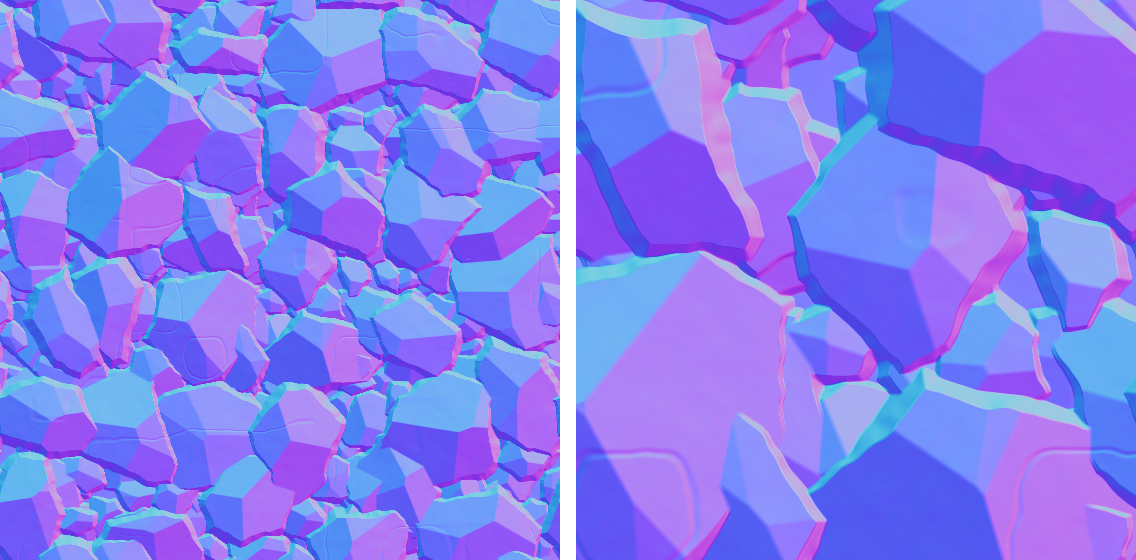
Left, the full canvas; right, a detail of the centre.
This texture map is drawn by a WebGL 2 fragment shader. Its source:

```glsl
#version 300 es
precision highp float;
// Tiling tangent-space normal map of heaped, faceted, broken rocks.
uniform vec2 u_resolution;
out vec4 fragColor;

const float PI = 3.14159265;
const float SIDE_STEEPNESS = 4.5;
const float MAX_SLOPE = 0.8;
const float SAMPLE_STEP = 0.0011;

float hash(vec3 v) {
    return fract(sin(dot(v, vec3(127.1, 311.7, 74.7))) * 43758.5453);
}

// Value noise that wraps after a whole number of cells.
float noise(vec2 p, float cells, float seed) {
    vec2 cell = floor(p * cells);
    vec2 f = fract(p * cells);
    f = f * f * f * (f * (f * 6.0 - 15.0) + 10.0);
    vec2 lo = mod(cell, cells);
    vec2 hi = mod(cell + 1.0, cells);
    float bottom = mix(hash(vec3(lo, seed)), hash(vec3(hi.x, lo.y, seed)), f.x);
    float top = mix(hash(vec3(lo.x, hi.y, seed)), hash(vec3(hi, seed)), f.x);
    return mix(bottom, top, f.y);
}

vec2 direction(float angle) {
    return vec2(cos(angle), sin(angle));
}

// Height of one rock: a few tilted top planes cut by steep side planes.
float rockHeight(vec2 q, vec2 ragged, vec2 id, float seed, float size, float peak) {
    float turn = -0.25 * PI + (hash(vec3(id, seed)) - 0.5) * 2.4;
    vec2 axes = size * vec2(1.0, mix(0.55, 0.9, hash(vec3(id, seed + 1.0))));
    float height = peak;

    for (int k = 0; k < 4; k++) {
        float s = seed + 2.0 + float(k) * 3.0;
        float jitter = 0.8 * (hash(vec3(id, s)) - 0.5);
        float slope = mix(0.12, 0.56, hash(vec3(id, s + 1.0)));
        float ridge = (hash(vec3(id, s + 2.0)) - 0.6) * 0.5 * size;
        vec2 d = direction(turn + (float(k) + 0.5 + jitter) * PI * 0.5);
        height = min(height, peak - slope * (dot(q, d) - ridge));
    }
    for (int k = 0; k < 7; k++) {
        float s = seed + 15.0 + float(k) * 2.0;
        float angle = (float(k) + 0.7 * hash(vec3(id, s))) * 2.0 * PI / 7.0;
        float reach = length(axes * direction(angle));
        reach *= mix(0.8, 1.05, hash(vec3(id, s + 1.0)));
        float edge = reach - dot(ragged, direction(angle + turn));
        height = min(height, edge * SIDE_STEEPNESS);
    }
    return height;
}

// Highest rock of a jittered, wrapping grid.
float rockLayer(vec2 p, vec2 warp, float cells, float seed, vec2 sizes, vec2 peaks) {
    vec2 home = floor(p * cells);
    float height = 0.0;
    for (int y = -1; y <= 1; y++) {
        for (int x = -1; x <= 1; x++) {
            vec2 cell = home + vec2(x, y);
            vec2 id = mod(cell, cells);
            vec2 jitter = vec2(hash(vec3(id, seed)), hash(vec3(id, seed + 1.0)));
            vec2 q = p - (cell + mix(vec2(0.13), vec2(0.87), jitter)) / cells;
            float size = mix(sizes.x, sizes.y, hash(vec3(id, seed + 2.0)));
            if (length(q) < size * 1.4) {
                float peak = mix(peaks.x, peaks.y, hash(vec3(id, seed + 3.0)));
                height = max(height, rockHeight(q, q + warp, id, seed + 4.0, size, peak));
            }
        }
    }
    return height;
}

// Gentle waves, fine grain and sparse hairline cracks.
float surfaceDetail(vec2 p, vec2 warp) {
    float waves = 0.0022 * noise(p, 13.0, 3.0) + 0.0004 * noise(p, 57.0, 4.0);
    float grain = 0.00012 * noise(p, 150.0, 5.0);
    float vein = abs(noise(p + warp, 11.0, 6.0) - 0.5);
    float mask = smoothstep(0.52, 0.66, noise(p, 8.0, 7.0));
    return waves + grain - 0.0007 * mask * (1.0 - smoothstep(0.0, 0.025, vein));
}

float terrain(vec2 p) {
    vec2 coarse = vec2(noise(p, 30.0, 1.0), noise(p, 30.0, 2.0)) - 0.5;
    vec2 fine = vec2(noise(p, 83.0, 8.0), noise(p, 83.0, 9.0)) - 0.5;
    vec2 warp = 0.008 * coarse + 0.003 * fine;
    float boulders = rockLayer(p, warp, 6.0, 11.0, vec2(0.098, 0.136), vec2(0.075, 0.11));
    float stones = rockLayer(p, warp, 10.0, 53.0, vec2(0.05, 0.08), vec2(0.035, 0.06));
    float rubble = rockLayer(p, warp, 17.0, 97.0, vec2(0.035, 0.05), vec2(0.02, 0.035));
    return max(boulders, max(stones, rubble)) + surfaceDetail(p, warp);
}

// Slope averaged over a small square, which also smooths the edges.
vec2 terrainSlope(vec2 p, float e) {
    float a = terrain(p + vec2(-e, -e));
    float b = terrain(p + vec2(e, -e));
    float c = terrain(p + vec2(-e, e));
    float d = terrain(p + vec2(e, e));
    return vec2(b + d - a - c, c + d - a - b) / (4.0 * e);
}

void main() {
    vec2 uv = gl_FragCoord.xy / u_resolution;
    vec2 slope = terrainSlope(uv, SAMPLE_STEP);
    slope *= min(1.0, MAX_SLOPE / max(length(slope), 0.0001));
    vec3 normal = normalize(vec3(-slope, 1.0));
    fragColor = vec4(normal * 0.5 + 0.5, 1.0);
}
```
